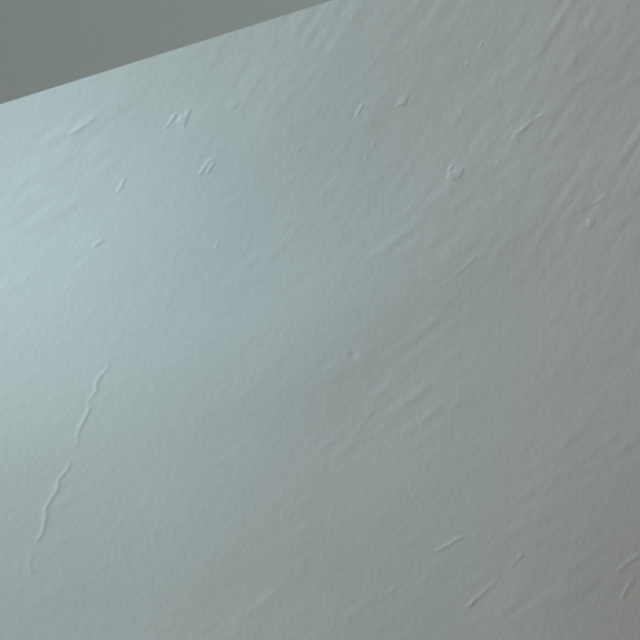
Reproduce this texture procedurally as a WebGL 1 fragment shader.

```glsl
precision highp float;
// A plastered wall in soft light from the left, under a flat grey ceiling edge.
// Grain, trowel streaks, lumps, scratches, a crack and a pit add up to a height
// field; its slope towards the light shades a smooth colour gradient.

uniform vec2 u_resolution;

float hash(vec2 p) {
  vec3 q = fract(p.xyx * 0.1031);
  q += dot(q, q.yzx + 33.33);
  return fract((q.x + q.y) * q.z);
}

float noise(vec2 p) {
  vec2 i = floor(p), f = fract(p);
  f = f * f * (3.0 - 2.0 * f);
  return mix(mix(hash(i), hash(i + vec2(1, 0)), f.x),
             mix(hash(i + vec2(0, 1)), hash(i + vec2(1, 1)), f.x), f.y);
}

float fbm(vec2 p) {
  return 0.55 * noise(p) + 0.3 * noise(p * 2.1 + 17.0) + 0.15 * noise(p * 4.3 + 41.0);
}

// Coordinates along and across a direction, shifted to stay positive.
vec2 alongAcross(vec2 p, float angle) {
  float c = cos(angle), s = sin(angle);
  return vec2(c * p.x + s * p.y, c * p.y - s * p.x) + 3.0;
}

// Gaussian spot with value 1 at its centre.
float spot(vec2 p, vec2 centre, float radius) {
  vec2 d = (p - centre) / radius;
  return exp(-dot(d, d));
}

float segmentDistance(vec2 p, vec2 a, vec2 b) {
  vec2 pa = p - a, ba = b - a;
  return length(pa - ba * clamp(dot(pa, ba) / dot(ba, ba), 0.0, 1.0));
}

float scratches(vec2 p) {
  float sum = 0.0;
  for (int i = 0; i < 12; i++) {
    float id = float(i) * 7.0 + 3.0;
    vec2 start = vec2(hash(vec2(id, 1.0)), 0.8 * hash(vec2(id, 2.0)));
    float angle = 0.4 + 0.8 * hash(vec2(id, 3.0));
    float reach = 0.02 + 0.04 * hash(vec2(id, 4.0));
    vec2 end = start + reach * vec2(cos(angle), sin(angle));
    float d = segmentDistance(p + 0.006 * noise(p * 70.0), start, end) / 0.0035;
    sum += exp(-d * d) * noise(p * 60.0 + id);
  }
  return sum;
}

float plasterHeight(vec2 p) {
  vec2 steep = alongAcross(p, 1.0), shallow = alongAcross(p, 0.65);

  // Fine grain everywhere
  float h = 0.15 * noise(p * 175.0) + 0.14 * noise(p * 83.0 + 9.0);

  // Trowel streaks, strongest at the upper right
  float upper = smoothstep(0.82, 1.35, 0.6 * p.x + p.y);
  float patches = smoothstep(0.25, 0.7, fbm(steep * vec2(5.0, 9.0)));
  h += upper * (0.3 + 0.7 * patches) * (0.6 * noise(steep * vec2(16.0, 95.0))
     + 0.45 * noise(steep * vec2(32.0, 62.0) + 5.0));
  float worn = smoothstep(0.48, 0.72, fbm(shallow * vec2(4.0, 9.0) + 8.0));
  h += (0.1 + 0.5 * worn) * noise(shallow * vec2(24.0, 80.0));

  // Raised lumps gathered in clusters
  float cluster = spot(p, vec2(0.27, 0.72), 0.16) + spot(p, vec2(0.11, 0.52), 0.05)
                + 0.8 * spot(p, vec2(0.66, 0.8), 0.2) + 0.7 * spot(p, vec2(0.9, 0.66), 0.12);
  float lump = fbm(steep * vec2(20.0, 40.0)) - 1.0 + 0.4 * min(cluster, 1.0);
  h += 0.75 * smoothstep(0.0, 0.14, lump);

  // Wandering crack at the lower left
  float wobble = 0.03 * (fbm(vec2(p.y * 28.0, 4.0)) - 0.5);
  float offset = (p.x - 0.03 - 0.386 * (p.y - 0.09) - wobble) / 0.004;
  float extent = smoothstep(0.07, 0.11, p.y) * smoothstep(0.45, 0.4, p.y);
  h += 0.6 * extent * exp(-offset * offset) * smoothstep(0.2, 0.6, noise(p * 35.0));

  // Thin scratches and one small pit
  h += 0.7 * scratches(p);
  return h - 0.9 * spot(p, vec2(0.55, 0.446), 0.007);
}

void main() {
  float side = min(u_resolution.x, u_resolution.y);
  vec2 p = gl_FragCoord.xy / side;

  // Broad light: falls off to the right and bottom, glows at the left edge
  vec2 g = (p - vec2(0.0, 0.62)) / vec2(0.4, 0.45);
  float light = 0.09 + 0.56 * (1.0 - p.x) + 0.55 * exp(-dot(g, g));
  light -= 0.24 * smoothstep(0.6, 0.0, p.y);
  light += 0.2 * (fbm(alongAcross(p, 0.65) * vec2(3.0, 7.0)) - 0.5);

  // Relief: brighter where the surface faces the light at the upper left
  vec2 towardsLight = 0.003 * vec2(-0.9, 0.43);
  float relief = plasterHeight(p) - plasterHeight(p + towardsLight);
  light += 0.85 * clamp(relief, -0.4, 0.5);

  vec3 wall = mix(vec3(0.52, 0.55, 0.54), vec3(0.66, 0.73, 0.73), light);
  wall += vec3(-0.008, 0.0, 0.014) * spot(p, vec2(0.28, 0.62), 0.25);
  wall += vec3(0.01, -0.004, -0.004) * smoothstep(0.6, 1.0, p.x);

  // Flat ceiling above a straight slanted edge
  vec3 ceiling = vec3(0.47, 0.5, 0.49) + 0.06 * p.x + 0.008 * (noise(p * 150.0) - 0.5);
  float edge = (p.y - 0.837 - 0.313 * p.x) * 0.954;
  float blur = 0.8 / side + 0.0005;
  gl_FragColor = vec4(mix(wall, ceiling, smoothstep(-blur, blur, edge)), 1.0);
}
```
